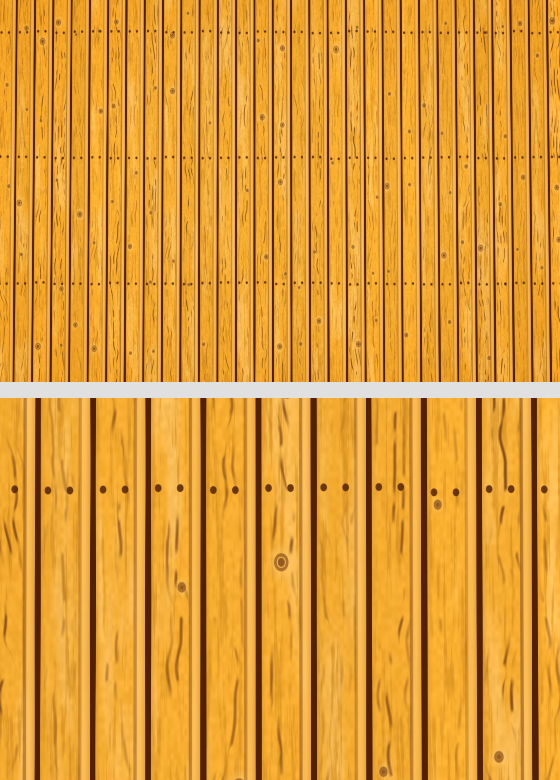
Top, the full canvas; bottom, a detail of the centre.
Reproduce this texture procedurally as a Shadertoy shader.

```glsl
const vec3 HONEY = vec3(0.965, 0.672, 0.18);
const vec3 PALE = vec3(0.985, 0.76, 0.38);
const vec3 OCHRE = vec3(0.85, 0.57, 0.13);
const vec3 BROWN = vec3(0.50, 0.28, 0.09);
const vec3 GAP = vec3(0.31, 0.125, 0.03);

float hash(vec2 p) {
    vec3 q = fract(vec3(p.xyx) * 0.1031);
    q += dot(q, q.yzx + 33.33);
    return fract((q.x + q.y) * q.z);
}

float noise(vec2 p) {
    vec2 i = floor(p), f = fract(p);
    f = f * f * (3.0 - 2.0 * f);
    return mix(mix(hash(i), hash(i + vec2(1, 0)), f.x),
               mix(hash(i + vec2(0, 1)), hash(i + vec2(1, 1)), f.x), f.y);
}

float fbm(vec2 p) {
    float sum = 0.0, gain = 0.5;
    for (int i = 0; i < 4; i++) {
        sum += gain * noise(p);
        p = p * 2.03 + 17.1;
        gain *= 0.5;
    }
    return sum;
}

// Soft band of the given half width around d = 0
float band(float d, float halfWidth, float blur) {
    return 1.0 - smoothstep(halfWidth - blur, halfWidth + blur, abs(d));
}

// Knot in one cell of a board: x = distance, y = radius (0 when absent)
vec2 knot(vec2 p, float board, float cellHeight) {
    float row = floor(p.y / cellHeight);
    vec2 key = vec2(board, row) + 70.0;
    vec2 center = vec2(mix(0.2, 0.68, hash(key)),
                       (row + mix(0.15, 0.85, hash(key + 31.7))) * cellHeight);
    float radius = mix(0.045, 0.13, pow(hash(key + 57.3), 2.0));
    radius *= step(0.42, hash(key + 83.9));
    return vec2(length((p - center) * vec2(1.0, 0.8)), radius);
}

// Wavering dark fibres, broken into patches along the board
float fibres(vec2 p, float seed, float bend, float blur) {
    float sway = 0.5 * noise(vec2(seed, p.y * 0.35)) + 0.13 * noise(vec2(seed + 9.0, p.y * 1.9));
    float phase = (p.x + sway + bend) * 6.0;
    float line = band(fract(phase) - 0.5, 0.16, 0.1 + blur * 3.0);
    float patches = smoothstep(0.48, 0.72, noise(vec2(floor(phase) * 3.7 + seed, p.y * 0.8)));
    float ticks = smoothstep(0.25, 0.65, noise(vec2(phase * 1.5 + seed, p.y * 3.5)));
    return line * patches * ticks * band(p.x - 0.42, 0.28, 0.12);
}

// Pair of nail heads on each horizontal row
float nails(vec2 p, float height, float board, float pitch, float blur) {
    float rowGap = 0.329;
    float row = floor((height - 0.258) / rowGap + 0.5);
    float jitter = 0.12 * (hash(vec2(board + 60.0, row + 5.0)) - 0.5);
    float dy = (height - 0.258 - row * rowGap) * pitch + jitter;
    float dx = min(abs(p.x - 0.18), abs(p.x - 0.58));
    return band(length(vec2(dx, dy * 0.85)), 0.06, blur);
}

void mainImage(out vec4 fragColor, in vec2 fragCoord) {
    vec2 uv = fragCoord / iResolution.xy;
    float aspect = iResolution.y / iResolution.x;

    // Boards fan out slightly towards the bottom
    float boardWidth = mix(0.0331, 0.03264, uv.y);
    float across = (uv.x - 0.4544) / boardWidth;
    float board = floor(across);
    float along = uv.y * aspect / 0.0329;
    float blur = 0.7 / (iResolution.x * boardWidth);
    vec2 p = vec2(across - board, along);
    float seed = hash(vec2(board + 80.0, 3.0)) * 90.0;
    float wear = hash(vec2(board + 80.0, 11.0));

    // Tone between boards, along each board and across the wall
    float tone = fbm(vec2(p.x * 2.5 + seed, along * 0.28));
    float grain = fbm(vec2(p.x * 15.0 + seed, along * 0.9));
    vec3 color = mix(HONEY, PALE, 0.75 * smoothstep(0.46, 0.72, tone + 0.12 * (wear - 0.5)));
    color = mix(color, OCHRE, 0.75 * smoothstep(0.46, 0.72, grain));
    color *= 0.975 + 0.05 * hash(vec2(board + 80.0, 23.0));
    color += 0.05 * (noise(vec2(across * 16.0, along * 9.0)) - 0.5);

    // Fibres and knots
    vec2 k = knot(p, board, 4.2);
    float bend = 0.9 * k.y * exp(-k.x * 5.0);
    float fibre = fibres(p, seed, bend, blur);
    color = mix(color, BROWN, fibre * mix(0.3, 0.95, wear));
    if (k.y > 0.0) {
        color = mix(color, PALE, 0.5 * band(k.x, k.y * 2.2, k.y));
        color = mix(color, BROWN, 0.65 * band(k.x - k.y, 0.025, blur));
        color = mix(color, BROWN, 0.85 * band(k.x, k.y * 0.6, blur));
    }

    // Nails, then the bevelled tongue with its lit face
    color = mix(color, GAP, 0.85 * nails(p, uv.y, board, aspect / 0.0329, blur));
    float tongue = smoothstep(0.77 - blur, 0.77 + blur, p.x);
    color = mix(color, mix(HONEY, PALE, 0.55 + 0.45 * tone), 0.85 * tongue);
    color = mix(color, BROWN, (0.3 + 0.25 * wear) * band(p.x - 0.765, 0.03, blur));

    // Dark gap between boards with a soft shaded lip
    float edge = min(p.x, 1.0 - p.x);
    color = mix(color, OCHRE, 0.6 * band(edge, 0.1, 0.06));
    float gapWidth = 0.046 + 0.014 * noise(vec2(floor(across + 0.5) * 7.3, along * 0.4));
    color = mix(color, GAP, band(edge, gapWidth, blur * 0.75));

    // Paler middle, deeper sides
    float side = smoothstep(0.2, 0.75, length(uv - 0.5));
    color *= mix(vec3(1.01, 1.02, 1.06), vec3(0.985, 0.95, 0.8), side);
    fragColor = vec4(clamp(color, 0.0, 1.0), 1.0);
}
```
